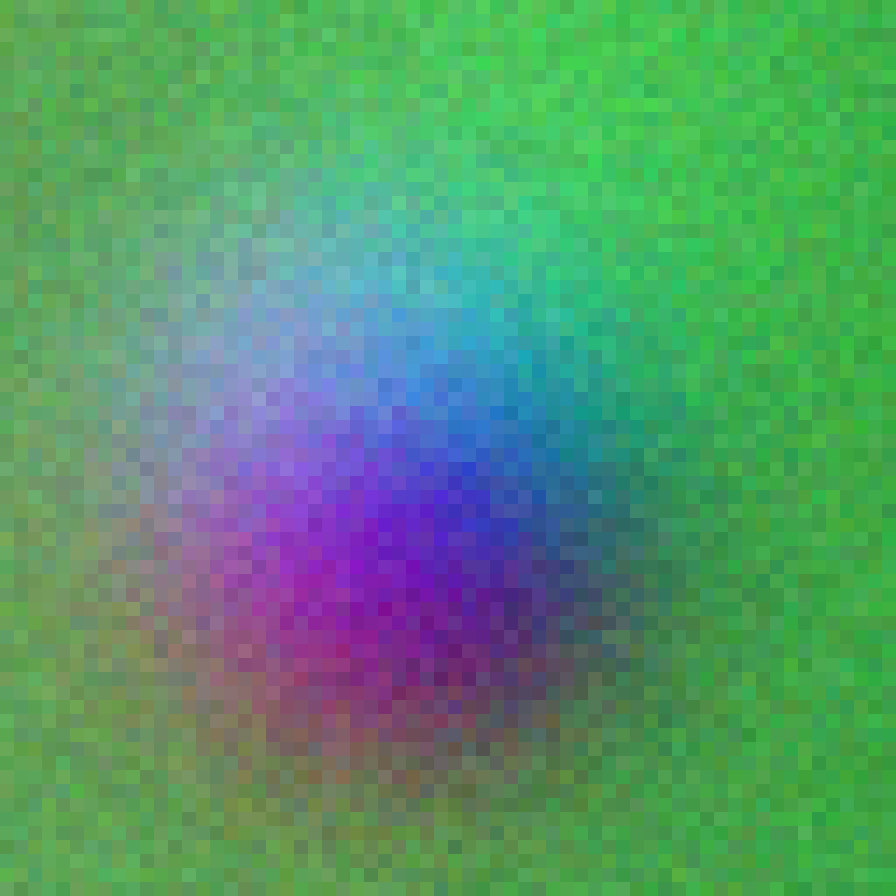
Write a Shadertoy shader that draws this background.

```glsl
// A soft violet and blue orb glowing on a green field, in square grainy mosaic tiles.

const float TILES = 64.0;
const float GRAIN = 0.12;

// Colour offsets of each light on the field
const vec3 LIME_TINT   = vec3( 0.00,  0.14, 0.05);
const vec3 BLUE_TINT   = vec3( 0.00,  0.00, 0.50);
const vec3 SHADE_TINT  = vec3( 0.00, -0.54, 0.00);
const vec3 VIOLET_TINT = vec3( 0.22,  0.00, 0.00);
const vec3 HAZE_TINT   = vec3( 0.12,  0.00, 0.00);
const vec3 ROSE_TINT   = vec3( 0.12,  0.00, 0.00);
const vec3 TEAL_TINT   = vec3(-0.17,  0.00, 0.00);

// Elliptical falloff; a higher power gives a flatter core
float glow(vec2 p, vec2 center, vec2 radius, float power) {
    return exp(-pow(length((p - center) / radius), power));
}

// Three independent random values per tile
vec3 hash3(vec2 cell) {
    vec3 q = fract(vec3(cell.xyx) * vec3(0.1031, 0.1030, 0.0973));
    q += dot(q, q.yxz + 33.33);
    return fract((q.xxy + q.yzz) * q.zyx);
}

// Smooth colour field: green base plus overlapping glows
vec3 field(vec2 p) {
    vec3 color = mix(vec3(0.36, 0.64, 0.34), vec3(0.24, 0.65, 0.27), p.x);
    color += LIME_TINT   * glow(p, vec2(0.60, 0.87), vec2(0.35), 2.0);
    color += BLUE_TINT   * glow(p, vec2(0.40, 0.53), vec2(0.28), 3.0);
    color += SHADE_TINT  * glow(p, vec2(0.46, 0.34), vec2(0.26, 0.22), 2.3);
    color += VIOLET_TINT * glow(p, vec2(0.27, 0.40), vec2(0.22), 2.0);
    color += HAZE_TINT   * glow(p, vec2(0.30, 0.66), vec2(0.15), 2.0);
    color += ROSE_TINT   * glow(p, vec2(0.40, 0.22), vec2(0.20), 2.0);
    color += TEAL_TINT   * glow(p, vec2(0.60, 0.52), vec2(0.18), 2.0);
    return color;
}

// One flat tile with a bell-shaped random grain
vec3 tile(vec2 cell) {
    vec3 grain = hash3(cell + 7.0) + hash3(cell + 91.0) - 1.0;
    return field((cell + 0.5) / TILES) + GRAIN * 0.6 * grain;
}

void mainImage(out vec4 fragColor, in vec2 fragCoord) {
    // Pixel footprint in tile units
    vec2 size = TILES / iResolution.xy;
    vec2 corner = (fragCoord - 0.5) * size;
    vec2 cell = floor(corner);

    // Area coverage of the neighbouring tiles smooths the borders
    vec2 cover = clamp((corner + size - cell - 1.0) / size, 0.0, 1.0);
    vec3 lower = mix(tile(cell), tile(cell + vec2(1.0, 0.0)), cover.x);
    vec3 upper = mix(tile(cell + vec2(0.0, 1.0)), tile(cell + 1.0), cover.x);

    fragColor = vec4(clamp(mix(lower, upper, cover.y), 0.0, 1.0), 1.0);
}
```
